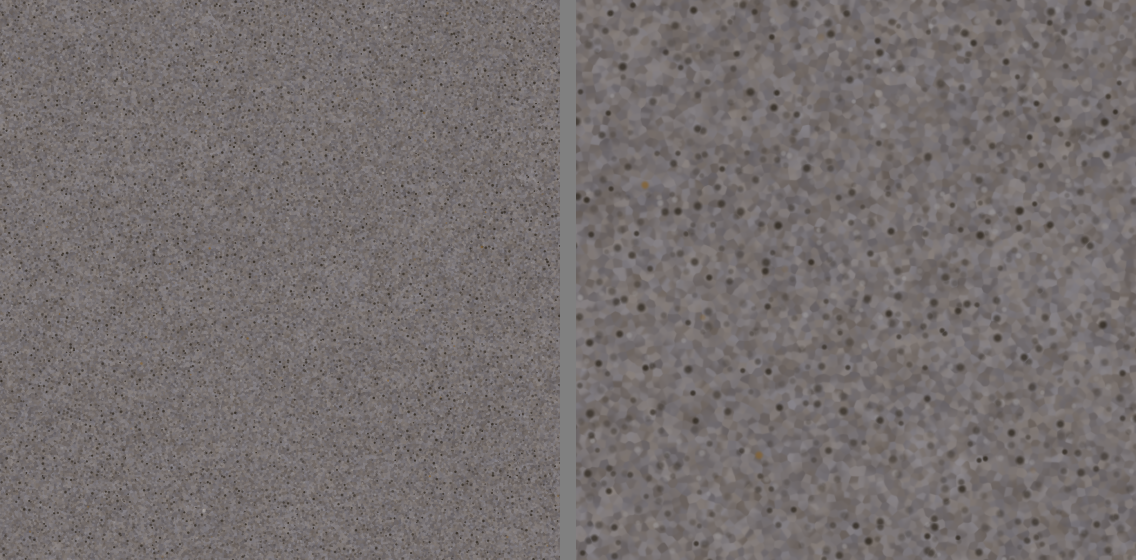
Left, the full canvas; right, a detail of the centre.
Reproduce this texture procedurally as a Shadertoy shader.

```glsl
// Colours
const vec3 STONE = vec3(0.463, 0.438, 0.438);
const vec3 DARK_SPECK = vec3(0.19, 0.165, 0.13);
const vec3 PALE_SPECK = vec3(0.62, 0.61, 0.61);
const vec3 OCHRE_SPECK = vec3(0.52, 0.39, 0.20);
const vec3 WHITE_SPECK = vec3(0.88, 0.86, 0.83);
const vec3 WARM_TO_COOL = vec3(-0.012, 0.002, 0.034);

// Cells across the canvas
const float FINE_GRAINS = 250.0;
const float COARSE_GRAINS = 95.0;
const float DARK_CELLS = 130.0;
const float PALE_CELLS = 120.0;
const float OCHRE_CELLS = 40.0;
const float WHITE_CELLS = 14.0;
const float PATCH_CELLS = 5.0;

// Contrast
const float FINE_CONTRAST = 0.12;
const float COARSE_CONTRAST = 0.04;
const float CLOUD_CONTRAST = 0.010;
const float PATCH_CONTRAST = 0.055;

vec3 hash3(vec2 p, float seed) {
    vec3 q = fract(vec3(p.xyx + seed * 17.3) * vec3(0.1031, 0.1030, 0.0973));
    q += dot(q, q.yxz + 33.33);
    return fract((q.xxy + q.yzz) * q.zyx);
}

// Smooth cellular blend of random tone (x) and tint (y), centred on zero
vec2 grains(vec2 p, float seed) {
    vec2 cell = floor(p);
    vec2 sum = vec2(0.0);
    float total = 0.0;
    for (int y = -1; y <= 1; y++)
    for (int x = -1; x <= 1; x++) {
        vec2 id = cell + vec2(x, y);
        vec2 offset = id + hash3(id, seed).xy - p;
        float weight = exp(-7.0 * dot(offset, offset));
        sum += weight * (hash3(id, seed + 5.0).xy - 0.5);
        total += weight;
    }
    return sum / total;
}

// Soft scattered dots; share is the part of cells filled, radii in canvas units
float specks(vec2 uv, float cells, float share, vec2 radii, float seed) {
    vec2 p = uv * cells;
    vec2 cell = floor(p);
    float mask = 0.0;
    for (int y = -1; y <= 1; y++)
    for (int x = -1; x <= 1; x++) {
        vec2 id = cell + vec2(x, y);
        vec3 place = hash3(id, seed);
        vec3 look = hash3(id, seed + 9.0);
        float radius = mix(radii.x, radii.y, look.x) * cells;
        float strength = mix(0.25, 1.0, look.y * look.y);
        float dist = length(id + place.xy - p);
        float dot_ = 1.0 - smoothstep(0.25 * radius, radius, dist);
        mask = max(mask, dot_ * strength * step(place.z, share));
    }
    return mask;
}

// Layered sines for slow, uneven shading
float clouds(vec2 p) {
    float sum = 0.0, amplitude = 0.5;
    for (int i = 0; i < 5; i++) {
        sum += amplitude * sin(p.x + 1.7 * sin(p.y)) * cos(p.y + 1.3 * sin(0.8 * p.x));
        p = mat2(1.36, 1.04, -1.04, 1.36) * p + 2.3;
        amplitude *= 0.7;
    }
    return sum;
}

void mainImage(out vec4 fragColor, in vec2 fragCoord) {
    vec2 uv = fragCoord / iResolution.y;

    // Stone body
    vec2 fine = grains(uv * FINE_GRAINS, 1.0);
    vec2 coarse = grains(uv * COARSE_GRAINS, 2.0);
    float tone = FINE_CONTRAST * fine.x + COARSE_CONTRAST * coarse.x;
    tone += CLOUD_CONTRAST * clouds(uv * 9.0 + 4.0);
    vec3 color = STONE + tone * vec3(0.97, 1.0, 1.05);
    color += WARM_TO_COOL * (fine.y + 0.5 * coarse.y);

    // Pale worn patches with ragged edges
    vec2 warp = 0.018 * vec2(clouds(uv * 38.0), clouds(uv.yx * 38.0 + 7.0));
    float patches = specks(uv + warp, PATCH_CELLS, 0.35, vec2(0.03, 0.065), 3.0);
    color += PATCH_CONTRAST * patches * (0.7 + coarse.x);

    // Mineral specks
    float pale = specks(uv, PALE_CELLS, 0.14, vec2(0.0018, 0.0032), 4.0);
    float dark = specks(uv, DARK_CELLS, 0.34, vec2(0.0022, 0.0038), 6.0);
    float ochre = specks(uv, OCHRE_CELLS, 0.05, vec2(0.002, 0.0036), 7.0);
    float white = specks(uv, WHITE_CELLS, 0.06, vec2(0.003, 0.005), 8.0);
    color = mix(color, PALE_SPECK, 0.6 * pale);
    color = mix(color, DARK_SPECK, 0.85 * dark);
    color = mix(color, OCHRE_SPECK, 0.8 * ochre);
    color = mix(color, WHITE_SPECK, white);

    fragColor = vec4(color, 1.0);
}
```
